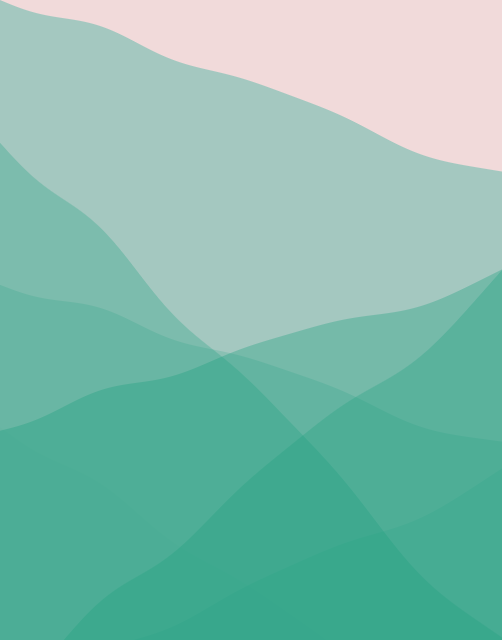
Give the GLSL for this background, as a Shadertoy shader.

```glsl
const vec3 SKY_PINK  = vec3(0.945, 0.855, 0.855);
const vec3 SAGE      = vec3(0.643, 0.784, 0.753);
const vec3 DEEP_TEAL = vec3(0.098, 0.620, 0.490);
const float PI = 3.14159265;

// Each ridge: height at left, height at right, swell, opacity
const vec4 BACK_RIDGE = vec4(1.0, 0.732, 1.0, 1.0);
const int RIDGE_COUNT = 6;
const vec4 RIDGES[RIDGE_COUNT] = vec4[](
    vec4( 0.777,  0.004, 1.70, 0.285),
    vec4( 0.555,  0.310, 1.00, 0.190),
    vec4( 0.327,  0.579, 1.00, 0.340),
    vec4(-0.094,  0.578, 1.55, 0.290),
    vec4( 0.333, -0.186, 1.20, 0.040),
    vec4(-0.107,  0.268, 1.00, 0.150)
);

// Strength of each sine harmonic in the shared ripple
const int HARMONIC_COUNT = 8;
const float HARMONICS[HARMONIC_COUNT] = float[](
    0.00202, 0.00695, -0.00418, 0.00656,
    -0.00125, -0.00158, -0.00214, -0.00227
);

// Ripple that vanishes at both sides of the canvas
float ripple(float x) {
    float height = 0.0;
    for (int k = 0; k < HARMONIC_COUNT; k++) {
        height += HARMONICS[k] * sin(float(k + 1) * PI * x);
    }
    return height;
}

// Smooth coverage of the area below a ridge
float ridgeCoverage(vec2 uv, vec4 ridge, float wave) {
    float crest = mix(ridge.x, ridge.y, uv.x) + ridge.z * wave;
    float slope = (ridge.y - ridge.x) * iResolution.y / iResolution.x;
    float distanceInPixels = (crest - uv.y) * iResolution.y / sqrt(1.0 + slope * slope);
    return clamp(distanceInPixels + 0.5, 0.0, 1.0);
}

void mainImage(out vec4 fragColor, in vec2 fragCoord) {
    vec2 uv = fragCoord / iResolution.xy;
    float wave = ripple(uv.x);

    // Solid back hill against the sky
    vec3 color = mix(SKY_PINK, SAGE, BACK_RIDGE.w * ridgeCoverage(uv, BACK_RIDGE, wave));

    // Translucent hills deepen where they overlap
    for (int i = 0; i < RIDGE_COUNT; i++) {
        float coverage = ridgeCoverage(uv, RIDGES[i], wave);
        color = mix(color, DEEP_TEAL, RIDGES[i].w * coverage);
    }

    fragColor = vec4(color, 1.0);
}
```
